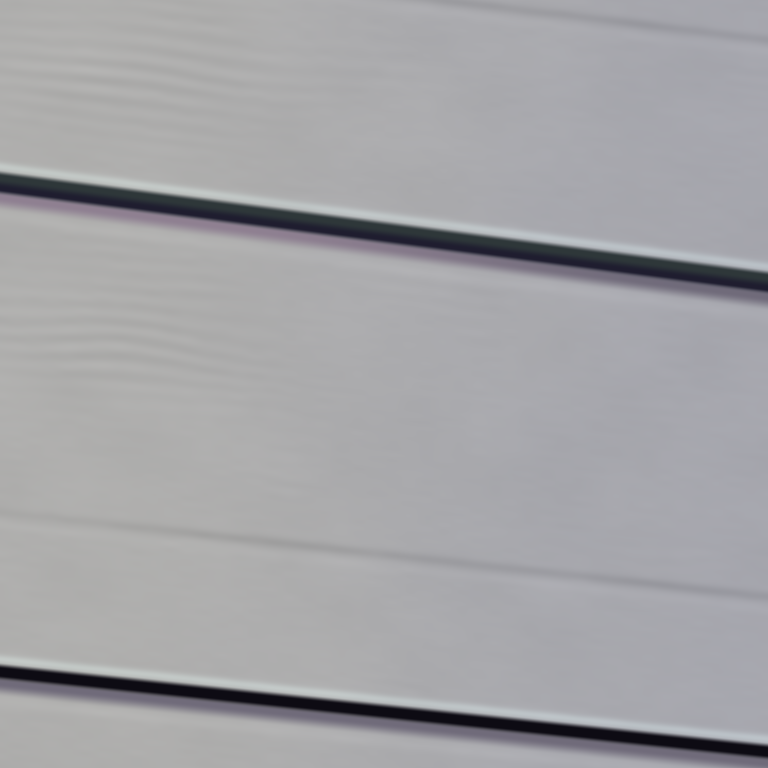
Write a three.js fragment shader that draws this texture.

```glsl
// Pale painted lap siding: slanted boards with dark seams, faint grooves and soft wood grain.
varying vec2 vUv;

const int BOARDS = 2;
const vec3 PAINT_WARM = vec3(0.685, 0.683, 0.678);
const vec3 PAINT_COOL = vec3(0.650, 0.652, 0.680);
const vec3 SEAM_BLACK = vec3(0.050, 0.042, 0.075);
const vec3 SEAM_NAVY = vec3(0.120, 0.115, 0.185);
const vec3 SEAM_GREEN = vec3(0.180, 0.215, 0.225);
const vec3 FRINGE_MAUVE = vec3(0.440, 0.420, 0.480);
const vec3 FRINGE_PINK = vec3(0.600, 0.530, 0.600);
const vec3 HALO_TINT = vec3(0.080, 0.105, 0.100);

// Heights at the left edge; the drop across grows with height as the boards fan out.
const float SEAM_BASE = 0.125;
const float SEAM_STEP = 0.637;
const float SEAM_DROP = 0.104;
const float SEAM_FAN = 0.026;
const float GROOVE_BASE = 0.333;
const float GROOVE_STEP = 0.737;
const float GROOVE_DROP = 0.110;
const float GROOVE_FAN = 0.012;

const float SEAM_HALF = 0.0085;
const float SEAM_GROW = 0.0045;
const float FRINGE_WIDTH = 0.016;
const float EDGE_SOFT = 0.004;
const float GROOVE_WIDTH = 0.007;
const float GROOVE_DEPTH = 0.055;
const float GRAIN_SLOPE = 0.105;
const float GRAIN_PITCH = 0.0225;
const float GRAIN_DEPTH = 0.016;
const float GRAIN_BASE = 0.565;
const float GRAIN_STEP = 0.355;
const float MOTTLE = 0.016;
const float TAU = 6.28319;

float hash(vec2 p) {
  return fract(sin(dot(p, vec2(12.9898, 78.233))) * 43758.5453);
}

float noise(vec2 p) {
  vec2 i = floor(p);
  vec2 f = fract(p);
  f = f * f * (3.0 - 2.0 * f);
  return mix(mix(hash(i), hash(i + vec2(1.0, 0.0)), f.x),
             mix(hash(i + vec2(0.0, 1.0)), hash(i + vec2(1.0, 1.0)), f.x), f.y);
}

float bell(float x, float width) {
  return exp(-x * x / (width * width));
}

// Paint: warm to cool across, with mottling and patches of embossed grain.
vec3 paintedBoard(vec2 p) {
  float along = p.y + GRAIN_SLOPE * p.x;
  vec3 color = mix(PAINT_WARM, PAINT_COOL, smoothstep(0.1, 1.0, p.x + 0.12 * (noise(p * 7.0) - 0.5)));
  float patches = 0.0;
  for (int i = 0; i < BOARDS; i++) {
    patches += bell(along - GRAIN_BASE - GRAIN_STEP * float(i), 0.075);
  }
  patches *= 1.0 - smoothstep(0.15, 0.48, p.x);
  patches = patches * (0.4 + 0.8 * noise(vec2(p.x * 9.0, along * 22.0)))
          + 0.3 * smoothstep(0.6, 0.9, noise(p * vec2(8.0, 11.0) + 4.0));
  float wobble = 0.9 * noise(vec2(p.x * 6.0, along * 14.0));
  color += GRAIN_DEPTH * patches * sin(TAU * (along / GRAIN_PITCH + wobble));
  color += MOTTLE * (noise(vec2(p.x * 11.0, along * 16.0)) - 0.5);
  color += 0.5 * MOTTLE * (noise(vec2(p.x * 45.0, along * 130.0)) - 0.5);
  return color;
}

// Seam: bright halo above, dark core, mauve fringe below.
vec3 addSeam(vec3 color, float d, float x, float level) {
  float halfWidth = SEAM_HALF + SEAM_GROW * level;
  float core = 1.0 - smoothstep(halfWidth - EDGE_SOFT, halfWidth + EDGE_SOFT, abs(d));
  float below = -d - halfWidth;
  float fringe = smoothstep(-EDGE_SOFT, EDGE_SOFT, below)
               * (1.0 - smoothstep(0.45 * FRINGE_WIDTH, 1.5 * FRINGE_WIDTH, below));
  vec3 fringeColor = mix(FRINGE_MAUVE, FRINGE_PINK, level * 0.75 * (1.0 - smoothstep(0.3, 0.9, x)));
  vec3 coreColor = mix(SEAM_NAVY, SEAM_GREEN, smoothstep(-0.5, 0.4, d / halfWidth));
  coreColor = mix(SEAM_BLACK, coreColor, level);
  color += HALO_TINT * bell(d - halfWidth - 0.008, 0.006);
  color += 0.02 * bell(below - 1.9 * FRINGE_WIDTH, 0.008);
  color = mix(color, fringeColor, fringe);
  return mix(color, coreColor, core);
}

void main() {
  vec2 p = vUv;
  vec3 color = paintedBoard(p);
  for (int i = 0; i < BOARDS; i++) {
    float level = float(i);
    float grooveY = GROOVE_BASE + GROOVE_STEP * level - p.x * (GROOVE_DROP + GROOVE_FAN * level);
    float fade = mix(0.55, 1.0, smoothstep(0.0, 0.3, p.x)) * (0.75 + 0.4 * noise(vec2(p.x * 12.0, level)));
    color -= GROOVE_DEPTH * fade * bell(p.y - grooveY, GROOVE_WIDTH);
    color += 0.012 * bell(p.y - grooveY + 0.016, GROOVE_WIDTH);
    float seamY = SEAM_BASE + SEAM_STEP * level - p.x * (SEAM_DROP + SEAM_FAN * level);
    color = addSeam(color, p.y - seamY, p.x, level);
  }
  gl_FragColor = vec4(clamp(color, 0.0, 1.0), 1.0);
}
```
